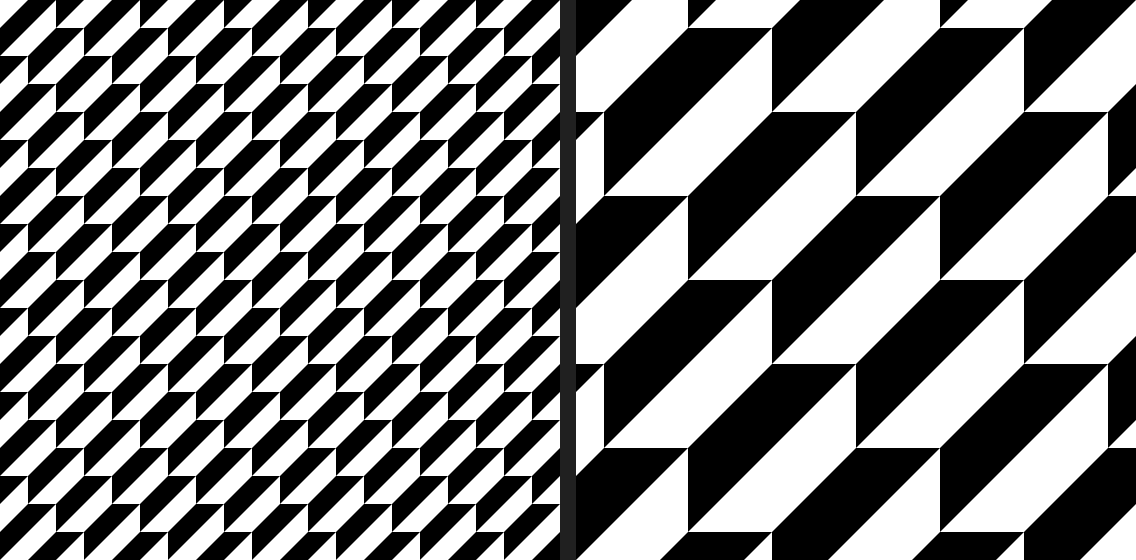
Left: the whole. Right: its middle third, enlarged.
Reproduce this pattern procedurally as a WebGL 2 fragment shader.

```glsl
#version 300 es
precision highp float;
// Black and white slanted trapezoids, paired into interlocking hexagons.
// A 20 by 20 grid of squares is split along each rising diagonal; every
// third square, counted along a row or column, has its two halves swapped.

uniform vec2 u_resolution;
out vec4 fragColor;

// Brightness at a point in grid units; the diagonal is softened over blur.
float trapezoids(vec2 p, float blur) {
    vec2 cell = floor(p);
    vec2 local = p - cell;
    float lowerRight = clamp(0.5 + (local.x - local.y) / blur, 0.0, 1.0);
    bool swapped = abs(mod(cell.x + cell.y, 3.0) - 1.0) < 0.5;
    return swapped ? 1.0 - lowerRight : lowerRight;
}

void main() {
    const int SAMPLES = 5;
    float pixel = 20.0 / min(u_resolution.x, u_resolution.y);
    float subpixel = pixel / float(SAMPLES);
    vec2 corner = (gl_FragCoord.xy - 0.5) * pixel;

    // Average a regular grid of samples to smooth all edges.
    float brightness = 0.0;
    for (int y = 0; y < SAMPLES; y++) {
        for (int x = 0; x < SAMPLES; x++) {
            vec2 offset = (vec2(x, y) + 0.5) * subpixel;
            brightness += trapezoids(corner + offset, subpixel);
        }
    }
    fragColor = vec4(vec3(brightness / float(SAMPLES * SAMPLES)), 1.0);
}
```
